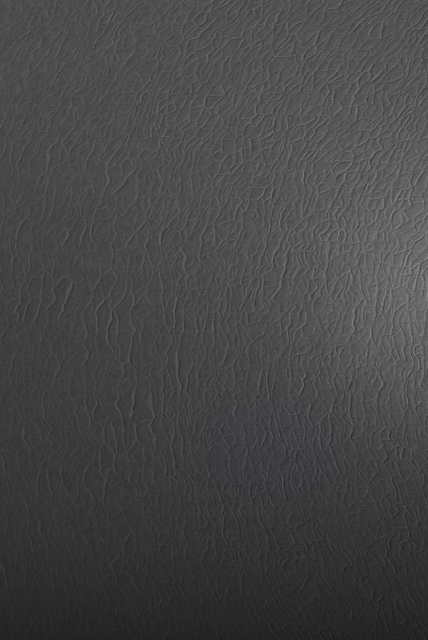
This texture is drawn by a Shadertoy shader. Its source:

```glsl
// Dark grey leather under a soft light from the right.
// Stretched Voronoi cells, bent and warped by noise, give the creases;
// an offset copy of the creases shades their far side.

float hash(vec2 p) {
    return fract(sin(dot(p, vec2(127.1, 311.7))) * 43758.5453);
}

vec2 hash2(vec2 p) {
    return vec2(hash(p), hash(p + 57.3));
}

float noise(vec2 p) {
    vec2 cell = floor(p);
    vec2 f = fract(p);
    f = f * f * (3.0 - 2.0 * f);
    float low = mix(hash(cell), hash(cell + vec2(1, 0)), f.x);
    float high = mix(hash(cell + vec2(0, 1)), hash(cell + vec2(1, 1)), f.x);
    return mix(low, high, f.y);
}

// Soft bump of light: 1 at the centre, fading over the given radii
float glow(vec2 p, vec2 centre, vec2 radii) {
    vec2 d = (p - centre) / radii;
    return exp(-dot(d, d));
}

vec2 cellPoint(vec2 cell) {
    return cell + 0.08 + 0.84 * hash2(cell);
}

// Crease strength along Voronoi borders; width is in canvas units.
// Borders lying across the grain are weakened by crossFade.
float creases(vec2 p, vec2 scale, float width, float crossFade) {
    vec2 q = p * scale;
    vec2 home = floor(q);
    float nearest = 1e3;
    vec2 nearCell = home;
    for (int j = -1; j <= 1; j++)
    for (int i = -1; i <= 1; i++) {
        vec2 cell = home + vec2(i, j);
        vec2 d = cellPoint(cell) - q;
        if (dot(d, d) < nearest) {
            nearest = dot(d, d);
            nearCell = cell;
        }
    }
    vec2 a = cellPoint(nearCell) - q;
    float strength = 0.0;
    for (int j = -1; j <= 1; j++)
    for (int i = -1; i <= 1; i++) {
        if (i == 0 && j == 0) continue;
        vec2 cell = nearCell + vec2(i, j);
        vec2 b = cellPoint(cell) - q;
        vec2 normal = normalize(b - a);
        vec2 slope = normal * scale;
        float dist = dot(0.5 * (a + b), normal) / length(slope);
        float along = abs(slope.x) / length(slope);
        float weight = mix(crossFade, 1.0, along * along);
        weight *= mix(0.3, 1.0, hash(nearCell + cell));
        strength = max(strength, weight * exp(-dist * dist / (width * width)));
    }
    return strength;
}

// Grain leans right at the top, stands upright below the middle, leans left at the foot
vec2 bendGrain(vec2 p) {
    float lean = 0.35 + 0.5 * p.x;
    p.x -= lean * (p.y - 0.42) * (p.y - 0.42);
    p.x += 0.018 * (noise(p * 16.0) - 0.5);
    p += 0.009 * (vec2(noise(p * 60.0), noise(p * 60.0 + 31.0)) - 0.5);
    p.x += 0.004 * (noise(p * 130.0) - 0.5);
    return p;
}

// Long creases rule the middle, finer crossed ones the right and the foot
float leather(vec2 p) {
    vec2 q = bendGrain(p);
    float fineShare = smoothstep(0.05, 0.6, p.x + 0.5 * abs(p.y - 0.45));
    float longShare = glow(p, vec2(0.32, 0.46), vec2(0.45, 0.36));
    float longCrease = creases(q, vec2(54.0, 23.0), 0.0017, 0.35);
    float fineCrease = creases(q + 3.7, vec2(88.0, 56.0), 0.0014, 0.75);
    float worn = smoothstep(0.15, 0.75, noise(q * vec2(42.0, 25.0) + 9.0));
    longCrease *= mix(0.4, 1.0, longShare) * mix(0.4, 1.0, worn);
    fineCrease *= mix(0.35, 0.8, fineShare) * mix(1.0, 0.55, worn);
    return max(longCrease, fineCrease);
}

// Broad light: dark foot, pale top, sheen on the right edge
float lighting(vec2 p) {
    float light = 0.137 + 0.167 * (1.0 - exp(-3.1 * p.y));
    light += 0.125 * glow(p, vec2(0.70, 0.53), vec2(0.20, 0.20));
    light += 0.045 * glow(p, vec2(0.58, 0.76), vec2(0.34, 0.30));
    light -= 0.022 * glow(p, vec2(0.0, 0.48), vec2(0.22, 0.30));
    return light;
}

void mainImage(out vec4 fragColor, in vec2 fragCoord) {
    vec2 p = fragCoord / iResolution.y;
    float light = lighting(p);

    // Lit crease lines with a shadow to their lower right
    vec2 shadowOffset = vec2(0.0026, -0.0012);
    float lit = leather(p);
    float shadow = leather(p - shadowOffset);
    float side = smoothstep(0.1, 0.65, p.x);
    float relief = mix(0.41, 0.43, side) * lit - mix(0.24, 0.41, side) * shadow;

    // Fine pores and slow mottling of the hide
    float pores = noise(p * 400.0) - 0.5;
    float mottle = noise(p * 70.0) - 0.5;
    float tone = light * (1.0 + relief + 0.12 * pores + 0.05 * mottle);

    vec3 coolTint = vec3(-0.003, -0.001, 0.006);
    float coolness = glow(p, vec2(0.42, 0.3), vec2(0.3, 0.2));
    fragColor = vec4(vec3(tone) + coolTint * coolness, 1.0);
}
```
